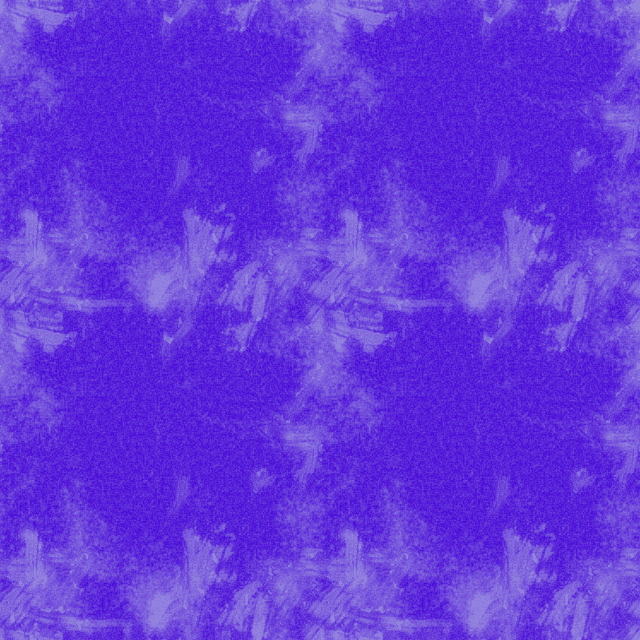
Give the GLSL for this texture, as a WebGL 2 fragment shader.

```glsl
#version 300 es
precision highp float;
uniform vec2 u_resolution;
out vec4 fragColor;

#define REPEATS 2.0
#define STROKES 21
#define SEED 7.0
#define BASE_TONE 0.17
#define HAZE_AMOUNT 0.52
#define STROKE_AMOUNT 0.68
#define CHIP_AMOUNT 0.38
#define GRAIN_AMOUNT 0.30
#define EDGE_BAND 0.04
#define DEEP_VIOLET vec3(0.295, 0.05, 0.85)
#define PALE_LILAC vec3(0.57, 0.51, 0.87)
#define TAU 6.28319

vec2 hash2(vec2 p) {
    vec3 a = fract(vec3(p.xyx) * vec3(0.1031, 0.1030, 0.0973));
    a += dot(a, a.yzx + 33.33);
    return fract((a.xx + a.yz) * a.zy);
}

float cornerSlope(vec2 cell, vec2 offset, vec2 period) {
    float angle = TAU * hash2(mod(cell, period) + SEED).x;
    return dot(vec2(cos(angle), sin(angle)), offset);
}

// Gradient noise that wraps after a whole number of cells, about -1 to 1
float noise(vec2 p, vec2 period) {
    vec2 i = floor(p), f = p - i;
    vec2 w = f * f * f * (f * (f * 6.0 - 15.0) + 10.0);
    vec2 e = vec2(0.0, 1.0);
    float low = mix(cornerSlope(i, f, period), cornerSlope(i + e.yx, f - e.yx, period), w.x);
    float high = mix(cornerSlope(i + e, f - e, period), cornerSlope(i + 1.0, f - 1.0, period), w.x);
    return 1.4 * mix(low, high, w.y);
}

// Half a cell of shift keeps lattice lines off the tile border
float tileNoise(vec2 p, vec2 cells) {
    return noise(p * cells + 0.5, cells);
}

float fbm(vec2 p) {
    float sum = 0.0, gain = 0.5, cells = 4.0;
    for (int k = 0; k < 5; k++) {
        sum += gain * tileNoise(p, vec2(cells));
        gain *= 0.6;
        cells *= 2.0;
    }
    return sum;
}

// Dry brush marks gathered along one worn column and one worn row;
// x is soft paint, y is the area where hard chips may appear
vec2 brushMarks(vec2 p, float grit) {
    vec2 marks = vec2(0.0);
    for (int k = 0; k < STROKES; k++) {
        float id = float(k);
        vec2 place = hash2(vec2(id, SEED)), shape = hash2(vec2(id + 40.0, SEED));
        vec2 look = hash2(vec2(id + 80.0, SEED));
        int kind = k % 3;
        vec2 centre = kind == 0 ? vec2(0.02 + 0.26 * (place.x - 0.5), place.y)
                    : kind == 1 ? vec2(place.x, 0.13 + 0.22 * (place.y - 0.5)) : place;
        float angle = look.x < 0.3 ? 0.4 * (shape.x - 0.5) : mix(0.7, 1.6, shape.x);
        vec2 size = vec2(mix(0.09, 0.21, shape.y), mix(0.03, 0.085, look.y));
        if (kind == 2) size *= vec2(0.75, 0.55);

        vec2 d = fract(p - centre + 0.5) - 0.5;
        float c = cos(angle), s = sin(angle);
        vec2 q = vec2(c * d.x + s * d.y, c * d.y - s * d.x);
        q.y += 1.6 * (look.x - 0.5) * q.x * q.x;
        float reach = length(q / size);
        if (reach > 1.8) continue;

        float ragged = noise(q * 18.0 + id * 5.3, vec2(128.0));
        float bristle = noise(vec2(q.x * 7.0, q.y * 85.0) + id * 9.4, vec2(256.0));
        float body = 1.0 - smoothstep(0.3, 1.05, reach + 0.65 * ragged + 0.28 * grit);
        float paint = body * smoothstep(-0.45, 0.55, bristle + 0.7 * body - 0.25 - 0.3 * grit);
        float strength = kind == 2 ? 0.5 : 0.65 + 0.35 * place.x;
        marks.x = max(marks.x, paint * strength);
        marks.y = max(marks.y, 1.0 - smoothstep(0.5, 1.7, reach));
    }
    return marks;
}

void main() {
    vec2 uv = gl_FragCoord.xy / u_resolution;
    vec2 p = fract(uv * REPEATS);
    vec2 warp = vec2(tileNoise(p, vec2(7.0)), tileNoise(p.yx, vec2(9.0)));
    vec2 bent = p + 0.03 * warp;

    // Fine speckle at three sizes
    float dust = tileNoise(p, vec2(187.0));
    float grit = tileNoise(p, vec2(103.0)) + tileNoise(p, vec2(53.0));
    float grain = dust + 0.45 * grit;

    // Cloudy wear, heavier along a column and a row of each tile
    vec2 zones = 0.5 + 0.5 * cos(TAU * (p - vec2(0.01, 0.13)));
    float zone = max(0.95 * zones.x * zones.x, zones.y * zones.y);
    float haze = smoothstep(-0.1, 0.6, fbm(bent) + 0.5 * zone - 0.27 + 0.1 * grit);

    // Brush marks and small sharp flakes
    vec2 marks = brushMarks(p + 0.012 * warp, grit);
    float flake = tileNoise(bent, vec2(31.0, 19.0)) + 0.6 * tileNoise(bent, vec2(67.0, 45.0));
    float chips = smoothstep(0.55, 0.72, flake + 0.25 * grit) * marks.y;

    // Smeared slabs along the joined top and bottom edges
    float rise = fract(uv.y + 0.5) - 0.5;
    float slab = noise(vec2(uv.x * 40.0 + 9.0 * rise, rise * 8.0) + 0.5, vec2(40.0));
    float band = 1.0 - smoothstep(0.2, 1.0, abs(rise) / EDGE_BAND + 0.4 * slab);
    float smear = band * (0.06 + 0.22 * smoothstep(-0.2, 0.3, slab));

    float tone = BASE_TONE + HAZE_AMOUNT * haze + STROKE_AMOUNT * marks.x * (1.0 - 0.4 * haze);
    tone += CHIP_AMOUNT * chips + smear;
    tone += GRAIN_AMOUNT * grain * (1.0 - 0.45 * clamp(tone, 0.0, 1.0));
    vec3 color = mix(DEEP_VIOLET, PALE_LILAC, clamp(tone, 0.0, 1.0));
    color.r += 0.05 * tileNoise(p.yx, vec2(171.0));
    fragColor = vec4(color, 1.0);
}
```
